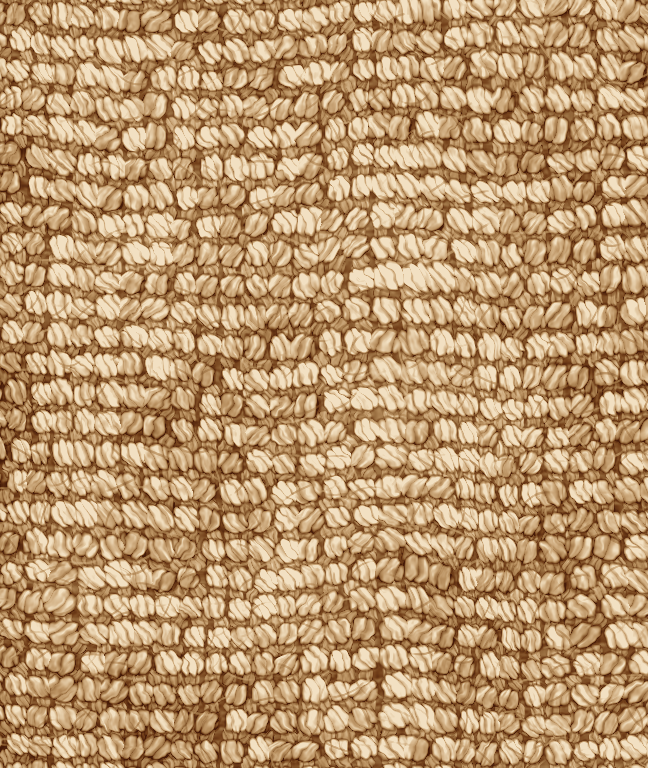
Reproduce this texture procedurally as a Shadertoy shader.

```glsl
// Woven jute carpet: rows of plump twisted knots over dark cords, with loose fibres.

const vec2 REPEATS = vec2(26.0, 26.0);
const vec3 YARN[6] = vec3[6](
    vec3(0.27, 0.10, 0.03), vec3(0.45, 0.25, 0.10), vec3(0.59, 0.42, 0.24),
    vec3(0.72, 0.56, 0.37), vec3(0.83, 0.70, 0.53), vec3(0.95, 0.88, 0.76));

float hash(vec2 p) {
    return fract(sin(dot(p, vec2(127.1, 311.7))) * 43758.5453);
}

float noise(vec2 p) {
    vec2 i = floor(p), f = fract(p);
    f = f * f * (3.0 - 2.0 * f);
    return mix(mix(hash(i), hash(i + vec2(1, 0)), f.x),
               mix(hash(i + vec2(0, 1)), hash(i + vec2(1, 1)), f.x), f.y);
}

// Shade from deep brown (0) to cream (1)
vec3 yarnColor(float shade) {
    float t = clamp(shade, 0.0, 1.0) * 5.0;
    vec3 color = YARN[0];
    for (int i = 1; i < 6; i++)
        color = mix(color, YARN[i], clamp(t - float(i) + 1.0, 0.0, 1.0));
    return color;
}

// Grid of irregular twisted knots: x = height of the topmost one, y = its shade
vec2 knots(vec2 p, vec2 radius, float seed) {
    vec2 top = vec2(-1.0, 0.0);
    for (int j = -1; j <= 1; j++)
    for (int i = -1; i <= 1; i++) {
        vec2 id = floor(p) + vec2(i, j);
        float a = hash(id + seed), b = hash(id + seed + 17.3), c = hash(id + seed + 41.9);
        float column = hash(vec2(id.x, seed));
        float rowShift = hash(vec2(seed, id.y)) - 0.5;

        vec2 center = id + 0.5 + (vec2(a, b) - 0.5) * vec2(0.26, 0.14);
        center.x += 0.2 * rowShift;
        vec2 size = radius * vec2(0.8 + 0.2 * column + 0.15 * c, 0.86 + 0.12 * column + 0.14 * b);
        vec2 q = (p - center) / size;

        // Leaning strands, each with a rounded profile
        float lean = mix(0.3, 0.75, c) * (a < 0.3 ? -1.0 : 1.0);
        float across = q.x + lean * q.y + 0.12 * sin(q.y * 3.0 + 6.0 * b);
        float strand = across * (0.95 + 0.45 * a) + b;
        float groove = abs(fract(strand) - 0.5) * 2.0;
        float profile = sqrt(1.0 - 0.92 * groove * groove);

        vec2 bulge = pow(abs(q), vec2(2.6));
        float dome = 1.0 - bulge.x - bulge.y + 0.45 * (profile - 0.75);
        if (dome > top.x) {
            float fibre = noise(vec2(across * 5.5, q.y * 1.6) + id * 7.0);
            float strandTone = hash(id + floor(strand) * 3.7 + seed);
            float shade = mix(0.14, 0.8, smoothstep(-0.05, 0.6, dome))
                        + 0.6 * (profile - 0.8) + 0.1 * q.y
                        + 0.2 * (a - 0.5) + 0.16 * (strandTone - 0.5)
                        + 0.34 * (fibre - 0.5);
            top = vec2(dome, shade);
        }
    }
    return top;
}

// Scattered curved hairs: coverage from 0 to 1
float hairs(vec2 p, float width, float seed) {
    float cover = 0.0;
    for (int j = -1; j <= 1; j++)
    for (int i = -1; i <= 1; i++) {
        vec2 id = floor(p) + vec2(i, j);
        float a = hash(id + seed), b = hash(id + seed + 9.1);
        vec2 d = p - id - vec2(a, b);
        float angle = (b - 0.5) * 2.6;
        d = mat2(cos(angle), -sin(angle), sin(angle), cos(angle)) * d;
        float gap = abs(d.y - (a - 0.5) * 1.8 * d.x * d.x);
        float ends = 1.0 - smoothstep(0.25, 0.55, abs(d.x));
        cover = max(cover, ends * (1.0 - smoothstep(0.3 * width, width, gap)));
    }
    return cover;
}

void mainImage(out vec4 fragColor, in vec2 fragCoord) {
    vec2 uv = fragCoord / iResolution.xy;
    vec2 p = uv * REPEATS;

    // Hand-woven wander of rows and columns
    p.y += 0.7 * (noise(uv * vec2(5.0, 4.0)) - 0.5) + 0.16 * (noise(p * 0.8) - 0.5);
    p.x += 0.7 * (noise(uv * vec2(6.0, 5.0) + 31.0) - 0.5);
    vec2 rough = p + 0.1 * (vec2(noise(p * 5.0), noise(p * 5.0 + 13.0)) - 0.5);

    // Dark base cords and the small beads between rows
    float shade = 0.12 + 0.32 * noise(p * vec2(2.5, 9.0));
    vec2 bead = knots(rough * vec2(1.3, 1.0) + vec2(0.4, 0.5), vec2(0.43, 0.3), 5.0);
    shade = mix(shade, bead.y * 0.72, smoothstep(0.0, 0.2, bead.x));

    // Main knots, with a soft shadow around them
    vec2 knot = knots(rough, vec2(0.54, 0.43), 2.0);
    shade *= 1.0 - 0.45 * smoothstep(-0.5, 0.0, knot.x);
    shade = mix(shade, knot.y, smoothstep(0.0, 0.14, knot.x));

    // Loose fibres, then broad fading and fine grain
    float light = hairs(p * 0.8, 0.045, 3.0);
    float dark = hairs(p * 0.7 + 20.0, 0.04, 8.0);
    shade = mix(shade, 0.74, 0.5 * light);
    shade = mix(shade, 0.3, 0.4 * dark);
    shade += 0.14 * (noise(uv * vec2(9.0, 3.0) + 4.0) - 0.5);
    shade += 0.1 * (noise(uv * vec2(3.0, 12.0) + 8.0) - 0.5);
    shade += 0.12 * (noise(p * 8.0) - 0.5);

    fragColor = vec4(yarnColor(shade + 0.03), 1.0);
}
```
